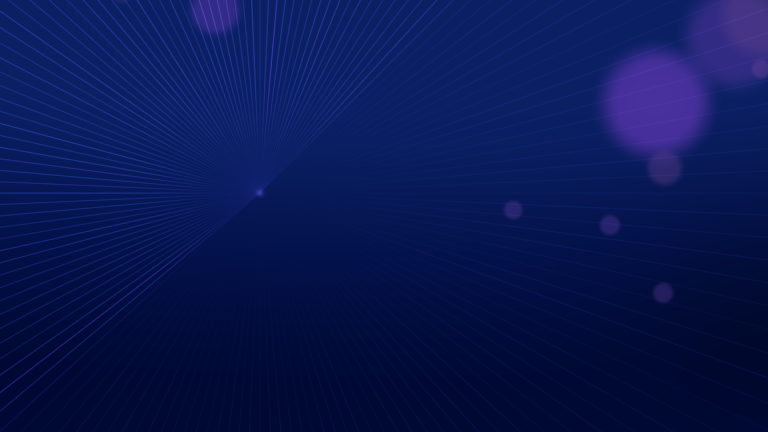
A Shadertoy shader for this background:

```glsl
// A deep blue backdrop with thin rays fanning out from one off-centre point.
// Layers: vertical gradient with darker corners, a loop of soft light discs,
// then rays made by repeating the polar angle, brighter on one side.

const float TAU = 6.2831853;
const float RAY_COUNT = 144.0;
const vec2 RAY_ORIGIN = vec2(0.602, 0.553);

const vec3 NIGHT = vec3(0.0, 0.036, 0.205);
const vec3 NAVY = vec3(0.01, 0.07, 0.295);
const vec3 ROYAL = vec3(0.042, 0.125, 0.39);
const vec3 VIOLET = vec3(0.33, 0.20, 0.66);
const vec3 ROSE = vec3(0.40, 0.27, 0.52);
const vec3 RAY_BLUE = vec3(0.12, 0.14, 0.33);
const vec3 RAY_PURPLE = vec3(0.24, 0.12, 0.44);

// Discs: centre x, centre y, radius, opacity
const int DISC_COUNT = 10;
const vec4 DISCS[DISC_COUNT] = vec4[](
    vec4(1.701, 0.912, 0.136, 0.52), vec4(1.765, 0.965, 0.112, 0.42),
    vec4(1.519, 0.762, 0.148, 0.84), vec4(0.498, 0.977, 0.068, 0.55),
    vec4(1.539, 0.611, 0.048, 0.42), vec4(1.188, 0.514, 0.026, 0.40),
    vec4(1.412, 0.479, 0.028, 0.40), vec4(1.535, 0.322, 0.028, 0.38),
    vec4(1.762, 0.840, 0.026, 0.48), vec4(0.282, 1.012, 0.025, 0.20));
const float DISC_WARMTH[DISC_COUNT] = float[](
    0.15, 0.9, 0.0, 0.1, 0.7, 0.45, 0.45, 0.45, 0.7, 0.4);

float hash(float n) {
    return fract(sin(n * 12.9898) * 43758.5453);
}

vec3 backdrop(vec2 p) {
    float side = p.x - 0.89;
    float height = p.y - 0.08 * side * side;
    vec3 col = mix(NIGHT, NAVY, smoothstep(0.08, 0.48, height));
    col = mix(col, ROYAL, smoothstep(0.34, 0.76, height));
    // Shade in the lower right
    vec2 q = (p - vec2(1.76, 0.28)) / vec2(0.26, 0.26);
    return col * (1.0 - 0.18 * exp(-dot(q, q)));
}

// Large discs have a wider soft rim
float softDisc(vec2 p, vec2 centre, float radius) {
    float d = length(p - centre) / radius;
    return (1.0 - smoothstep(0.58, 1.05, d)) * mix(1.0, 0.85, d * d);
}

// Weight of the bright side, a sector from upper right to lower left
float brightSector(float angle) {
    return smoothstep(0.765, 0.785, angle) * (1.0 - smoothstep(3.87, 3.89, angle));
}

vec3 rays(vec2 v, float pixel) {
    float radius = length(v);
    float angle = mod(atan(v.y, v.x) + TAU, TAU);
    float spacing = TAU / RAY_COUNT;
    float id = mod(floor(angle / spacing + 0.5), RAY_COUNT);
    float offset = mod(angle - id * spacing + 0.5 * spacing, spacing) - 0.5 * spacing;

    // Thin line, widened to a pixel at equal total light
    float width = 0.0021;
    float blur = max(width, 1.2 * pixel);
    float line = 1.0 - smoothstep(0.0, blur, radius * abs(sin(offset)));
    line *= width / blur;

    float bright = brightSector(id * spacing);
    float strength = mix(0.2, 0.75, bright) * mix(0.6, 1.2, hash(id + 3.0));
    float fade = smoothstep(0.0, mix(0.7, 0.34, bright), radius);
    vec3 tint = mix(RAY_BLUE, RAY_PURPLE, step(0.95, hash(id + 41.0)));
    return tint * line * strength * fade;
}

// Small spark at the origin with a faint haze on the bright side
vec3 originGlow(vec2 v) {
    float radius = length(v);
    float angle = mod(atan(v.y, v.x) + TAU, TAU);
    vec3 haze = vec3(0.05, 0.04, 0.13) * exp(-radius * 20.0) * brightSector(angle);
    return haze + vec3(0.17, 0.12, 0.28) * exp(-radius * radius / 0.00006);
}

void mainImage(out vec4 fragColor, in vec2 fragCoord) {
    vec2 p = fragCoord / iResolution.y;
    vec3 col = backdrop(p);

    for (int i = 0; i < DISC_COUNT; i++) {
        vec4 disc = DISCS[i];
        vec3 tint = mix(VIOLET, ROSE, DISC_WARMTH[i]);
        col = mix(col, tint, disc.w * softDisc(p, disc.xy, disc.z));
    }

    vec2 v = p - RAY_ORIGIN;
    col += rays(v, 1.0 / iResolution.y) + originGlow(v);
    fragColor = vec4(col, 1.0);
}
```
